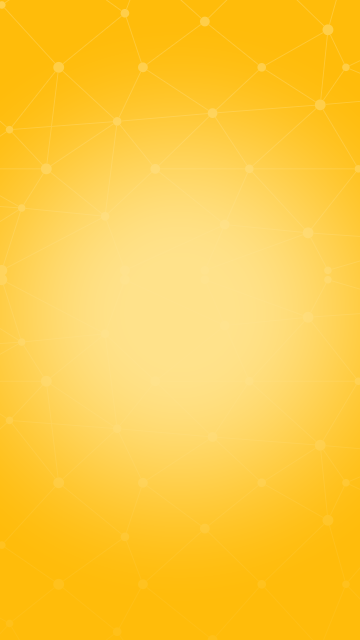
Reproduce this background procedurally as a Shadertoy shader.

```glsl
// Draws a golden backdrop with a soft round glow and a pale, mirrored web of linked dots.

const vec3 AMBER = vec3(1.0, 0.737, 0.04);
const vec3 CREAM = vec3(1.0, 0.885, 0.54);
const vec3 WEB_TINT = vec3(1.0, 0.9, 0.6);

// Lengths are fractions of the canvas width; y runs down from the top.
const vec2 GRID_START = vec2(0.035, 0.046);
const vec2 GRID_STEP = vec2(0.282, 0.141);
const float MIRROR_Y = 0.764;
const int LAST_ROW = 5;

bool isOdd(int n) { return (n & 1) == 1; }

// Staggered lattice point, displaced by sines.
vec2 nodePosition(int column, int row) {
    float c = float(column), r = float(row);
    float stagger = isOdd(row) && row < LAST_ROW ? 0.104 : 0.0;
    vec2 sway = vec2(-0.030 * cos(2.5 * r + 3.14159 * c),
                     0.023 * (c - 1.4) * cos(1.5708 * r));
    return GRID_START + GRID_STEP * vec2(c, r) + vec2(stagger, 0.0) + sway;
}

float nodeRadius(int column, int row) {
    float trend = isOdd(row) ? -0.0016 : 0.0016;
    return 0.0127 + clamp(trend * (float(column) - 1.5), -0.0023, 0.0023);
}

float segmentDistance(vec2 p, vec2 a, vec2 b) {
    vec2 ab = b - a;
    float along = clamp(dot(p - a, ab) / dot(ab, ab), 0.0, 1.0);
    return length(p - a - ab * along);
}

float coverage(float signedDistance, float pixel) {
    return clamp(0.5 - signedDistance / pixel, 0.0, 1.0);
}

// Returns the distance to the nearest link (x) and dot edge (y).
vec2 webDistance(vec2 p) {
    ivec2 cell = ivec2(floor((p - GRID_START) / GRID_STEP));
    vec2 nearest = vec2(1.0);
    for (int j = -2; j <= 2; j++) {
        for (int i = -2; i <= 2; i++) {
            int column = cell.x + i, row = cell.y + j;
            if (row > LAST_ROW) continue;
            vec2 node = nodePosition(column, row);
            nearest.y = min(nearest.y, length(p - node) - nodeRadius(column, row));
            if (row == LAST_ROW) continue;

            // Two links to the row below
            int side = isOdd(row) ? 1 : -1;
            float link = min(
                segmentDistance(p, node, nodePosition(column, row + 1)),
                segmentDistance(p, node, nodePosition(column + side, row + 1)));

            // Occasional links along a row and across two rows
            if (row >= 2 && column != row - 3)
                link = min(link, segmentDistance(p, node, nodePosition(column + 1, row)));
            if (row == ((column + 1) & 3))
                link = min(link, segmentDistance(p, node, nodePosition(column, row + 2)));
            nearest.x = min(nearest.x, link);
        }
    }
    return nearest;
}

vec3 glowColor(vec2 p, vec2 center) {
    float falloff = smoothstep(0.139, 0.82, length(p - center));
    return mix(CREAM, AMBER, falloff);
}

void mainImage(out vec4 fragColor, in vec2 fragCoord) {
    float pixel = 1.0 / iResolution.x;
    vec2 p = vec2(fragCoord.x, iResolution.y - fragCoord.y) * pixel;
    vec3 color = glowColor(p, vec2(0.5, 0.868));

    // Fold the lower half onto the upper one
    vec2 folded = vec2(p.x, MIRROR_Y - abs(p.y - MIRROR_Y));
    vec2 web = webDistance(folded);
    float links = 0.75 * coverage(web.x - 0.0012, pixel);
    float dots = coverage(web.y, pixel);

    // The web fades toward the bottom
    float strength = mix(0.45, 0.1, fragCoord.y < 0.0 ? 1.0 : 1.0 - fragCoord.y / iResolution.y);
    color = mix(color, WEB_TINT, strength * max(links, dots));
    fragColor = vec4(color, 1.0);
}
```
